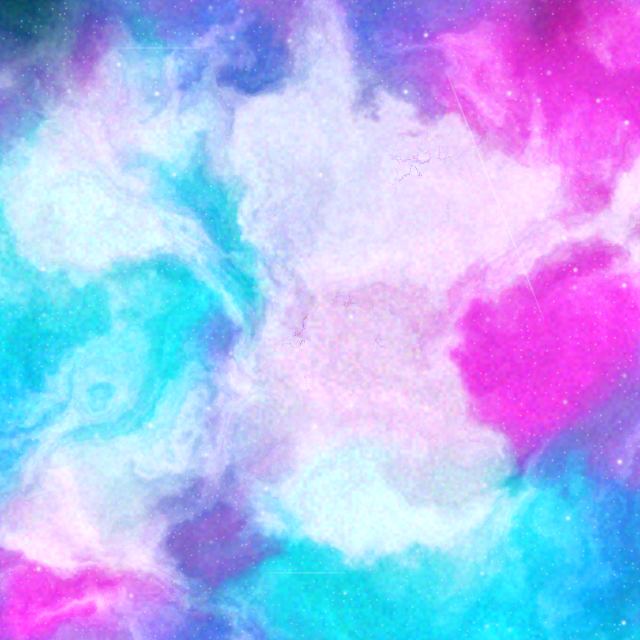
Write a WebGL 1 fragment shader that draws this background.

```glsl
#ifdef GL_FRAGMENT_PRECISION_HIGH
precision highp float;
#else
precision mediump float;
#endif

uniform vec2 u_resolution;

const vec3 BLUE = vec3(0.25, 0.47, 0.91);
const vec3 VIOLET = vec3(0.60, 0.46, 0.90);
const vec3 AZURE = vec3(0.02, 0.68, 0.96);
const vec3 CYAN = vec3(0.10, 0.93, 1.00);
const vec3 MAGENTA = vec3(0.98, 0.25, 0.96);
const vec3 MIST = vec3(0.94, 0.93, 1.00);
const vec3 NIGHT = vec3(0.03, 0.27, 0.36);
const vec3 WINE = vec3(0.62, 0.04, 0.50);
const float WARP = 0.16;
const float MIST_OPACITY = 0.84;
const float GRAIN = 0.10;

float hash(vec2 p) {
  vec3 q = fract(p.xyx * 0.1031);
  q += dot(q, q.yzx + 33.33);
  return fract((q.x + q.y) * q.z);
}

float noise(vec2 p) {
  vec2 cell = floor(p);
  vec2 f = fract(p);
  f = f * f * f * (f * (f * 6.0 - 15.0) + 10.0);
  float low = mix(hash(cell), hash(cell + vec2(1.0, 0.0)), f.x);
  float high = mix(hash(cell + vec2(0.0, 1.0)), hash(cell + 1.0), f.x);
  return mix(low, high, f.y);
}

// Fractal noise centred on zero
float fbm(vec2 p) {
  float sum = 0.0;
  float gain = 0.5;
  for (int i = 0; i < 7; i++) {
    sum += gain * (noise(p) - 0.5);
    p = mat2(1.6, 1.2, -1.2, 1.6) * p + 17.3;
    gain *= 0.54;
  }
  return sum;
}

float glow(vec2 p, float x, float y, float radius) {
  vec2 d = (p - vec2(x, y)) / radius;
  return exp(-dot(d, d));
}

float stars(vec2 p, float cells, float chance, float radius) {
  vec2 cell = floor(p * cells);
  vec2 jitter = 0.25 + 0.5 * vec2(hash(cell + 71.0), hash(cell + 137.0));
  vec2 d = (fract(p * cells) - jitter) / (cells * radius);
  float power = 0.35 + 0.65 * hash(cell + 211.0);
  return step(hash(cell + 19.0), chance) * power * exp(-dot(d, d));
}

// Thin line of light that fades towards both ends
float streak(vec2 p, vec2 a, vec2 b) {
  vec2 axis = b - a;
  float t = clamp(dot(p - a, axis) / dot(axis, axis), 0.0, 1.0);
  float d = length(p - a - axis * t) / 0.0013;
  return exp(-d * d) * sqrt(4.0 * t * (1.0 - t));
}

void main() {
  vec2 uv = gl_FragCoord.xy / u_resolution;

  // Turbulence bends the cloud banks
  vec2 bend = vec2(fbm(uv * 4.0 + 3.0), fbm(uv * 4.0 + 41.0));
  vec2 p = uv + WARP * bend;
  float billow = fbm(p * 5.0 + 9.0 + bend);
  float wisps = fbm(p * 11.0 + 63.0 + 2.0 * bend);
  float tint = fbm(p * 6.0 + 85.0);

  // Broad colour regions
  float cyan = glow(p, 0.07, 0.58, 0.20) + glow(p, 0.28, 0.64, 0.11)
    + glow(p, 0.12, 0.38, 0.18) + glow(p, 0.82, 0.04, 0.23)
    + glow(p, 0.58, 0.13, 0.16) + 0.5 * glow(p, 0.25, 0.90, 0.13);
  float magenta = glow(p, 0.80, 0.49, 0.19) + glow(p, 0.87, 0.86, 0.22)
    + glow(p, 1.0, 0.66, 0.20) + glow(p, 0.11, 0.11, 0.16)
    + 0.8 * glow(p, 0.56, 0.43, 0.15) + 0.6 * glow(p, 0.17, 0.84, 0.13);
  float mist = glow(p, 0.07, 0.63, 0.15) + glow(p, 0.50, 0.81, 0.14)
    + glow(p, 0.70, 0.72, 0.15) + 1.1 * glow(p, 0.55, 0.43, 0.17)
    + glow(p, 0.64, 0.23, 0.16) + 1.1 * glow(p, 0.17, 0.24, 0.17)
    + 0.9 * glow(p, 0.98, 0.67, 0.14) + 0.5 * glow(p, 0.22, 0.80, 0.15);
  float deep = glow(p, 0.27, 0.64, 0.09) + glow(p, 0.02, 0.36, 0.11)
    + glow(p, 0.97, 0.10, 0.12);

  // Layer the gas from deep blue to pale mist
  vec3 color = mix(BLUE, VIOLET, smoothstep(-0.22, 0.16, tint));
  vec3 water = mix(CYAN, AZURE, clamp(deep + 0.9 * tint, 0.0, 1.0));
  color = mix(color, water, smoothstep(0.15, 0.70, cyan + 0.9 * billow));
  color = mix(color, MAGENTA, smoothstep(0.15, 0.75, magenta - 0.8 * tint));
  float veil = smoothstep(-0.10, 1.05, mist + 1.1 * billow + 1.3 * wisps);
  color = mix(color, MIST, MIST_OPACITY * veil);

  // Shadowed upper corners
  color = mix(color, NIGHT, 0.95 * glow(p, 0.02, 1.02, 0.15));
  color = mix(color, WINE, 0.65 * glow(p, 0.87, 1.01, 0.09));

  // Mottling, coloured grain and fine dark cracks
  color *= 1.0 + 0.28 * wisps;
  vec3 grain = vec3(noise(uv * 190.0), noise(uv * 170.0 + 31.0), noise(uv * 210.0 + 57.0));
  color += GRAIN * (grain - 0.5) * (0.6 + 2.0 * abs(billow));
  float ridge = abs(fbm(uv * 22.0 + 5.0));
  float cracks = (1.0 - smoothstep(0.0, 0.022, ridge)) * smoothstep(0.45, 0.65, noise(uv * 30.0));
  float cracked = glow(uv, 0.52, 0.46, 0.06) + 0.5 * glow(uv, 0.66, 0.72, 0.06);
  color -= cracks * cracked * vec3(0.25, 0.38, 0.20);

  // Stars, dust and light streaks
  float light = 0.9 * stars(uv, 23.0, 0.13, 0.0034);
  light += 0.42 * stars(uv + 0.37, 105.0, 0.22, 0.0015);
  light += 0.40 * streak(uv, vec2(0.695, 0.895), vec2(0.85, 0.50));
  light += 0.25 * streak(uv, vec2(0.17, 0.925), vec2(0.32, 0.925));
  light += 0.25 * streak(uv, vec2(0.41, 0.105), vec2(0.55, 0.105));
  color = mix(clamp(color, 0.0, 1.0), vec3(1.0), clamp(light, 0.0, 1.0));

  gl_FragColor = vec4(color, 1.0);
}
```
